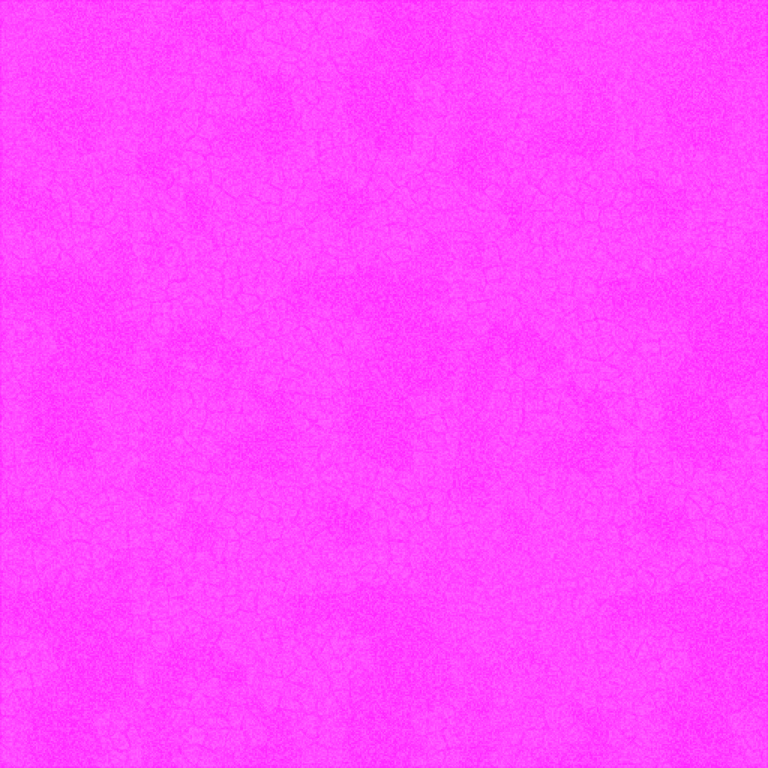
Give the GLSL for this texture, as a WebGL 2 fragment shader.

```glsl
#version 300 es
precision highp float;

uniform vec2 u_resolution;
out vec4 fragColor;

const float TILE_SIZE = 0.413;      // repeat length of the cracked pattern
const float CELLS = 17.0;           // plates along one tile
const float JITTER = 0.95;
const float WOBBLE = 0.014;         // bending of the cracks, in tiles
const float CRACK_WIDTH = 0.045;    // in plates
const float CRACK_DEPTH = 0.06;
const float PLATE_GREEN = 0.306;
const float GRAVEL_GREEN = 0.247;
const float PATCH_FREQ = 8.0;       // gravel patches per tile
const float PATCH_LEVEL = 0.41;
const float PATCH_SOFTNESS = 0.09;
const float FINE_FREQ = 512.0;      // grains across the canvas
const float COARSE_FREQ = 270.0;
const float PLATE_GRAIN = 0.145;
const float GRAVEL_GRAIN = 0.185;
const float COARSE_GRAIN = 0.07;
const float HAZE_GREEN = 0.296;
const float HAZE_AMOUNT = 0.5;
const float BORDER_WIDTH = 0.002;
const float BORDER_DEPTH = 0.05;

vec2 hash2(vec2 p) {
    uvec2 q = uvec2(ivec2(p) + 4096);
    q = q * 1664525u + 1013904223u;
    q.x += q.y * 1664525u;
    q.y += q.x * 1664525u;
    q ^= q >> 16u;
    q.x += q.y * 1664525u;
    q.y += q.x * 1664525u;
    q ^= q >> 16u;
    return vec2(q & 65535u) / 65535.0;
}

// Value noise that repeats after the given number of lattice steps
vec2 noise2(vec2 p, float period) {
    vec2 i = floor(p);
    vec2 f = fract(p);
    f = f * f * (3.0 - 2.0 * f);
    vec2 a = hash2(mod(i, period));
    vec2 b = hash2(mod(i + vec2(1.0, 0.0), period));
    vec2 c = hash2(mod(i + vec2(0.0, 1.0), period));
    vec2 d = hash2(mod(i + 1.0, period));
    return mix(mix(a, b, f.x), mix(c, d, f.x), f.y);
}

float patchNoise(vec2 tile) {
    float n = 0.65 * noise2(tile * PATCH_FREQ, PATCH_FREQ).x;
    return n + 0.35 * noise2(tile * PATCH_FREQ * 2.0, PATCH_FREQ * 2.0).y;
}

vec2 siteOf(vec2 cell) {
    return cell + 0.5 + JITTER * (hash2(mod(cell, CELLS)) - 0.5);
}

// Returns the nearest site and the distance to the plate border
vec3 plates(vec2 p) {
    vec2 base = floor(p);
    vec2 nearest = base;
    float best = 100.0;
    for (int y = -1; y <= 1; y++) {
        for (int x = -1; x <= 1; x++) {
            vec2 site = siteOf(base + vec2(x, y));
            float d = dot(site - p, site - p);
            if (d < best) {
                best = d;
                nearest = site;
            }
        }
    }
    float border = 10.0;
    vec2 home = floor(nearest);
    for (int y = -2; y <= 2; y++) {
        for (int x = -2; x <= 2; x++) {
            vec2 site = siteOf(home + vec2(x, y));
            vec2 across = site - nearest;
            if (dot(across, across) > 0.0001) {
                float d = dot(0.5 * (site + nearest) - p, normalize(across));
                border = min(border, d);
            }
        }
    }
    return vec3(nearest, border);
}

void main() {
    vec2 uv = gl_FragCoord.xy / u_resolution;
    float pixel = 1.0 / min(u_resolution.x, u_resolution.y);

    // Plates, with gravel where whole plates have crumbled
    vec2 tile = uv / TILE_SIZE;
    vec2 bent = tile + WOBBLE * (noise2(tile * 40.0, 40.0) - 0.5);
    vec3 plate = plates(bent * CELLS);
    float level = mix(patchNoise(plate.xy / CELLS), patchNoise(bent), 0.4);
    float solid = smoothstep(-PATCH_SOFTNESS, PATCH_SOFTNESS, level - PATCH_LEVEL);
    float green = mix(GRAVEL_GREEN, PLATE_GREEN, solid);

    // Cracks of uneven strength
    float aa = pixel * CELLS / TILE_SIZE;
    float crack = 1.0 - smoothstep(CRACK_WIDTH, CRACK_WIDTH + aa, plate.z);
    float strength = 0.4 + 0.9 * noise2(tile * 30.0, 30.0).x;
    green -= CRACK_DEPTH * crack * strength * solid;

    // Broad pale haze that hides the pattern
    float haze = smoothstep(0.5, 0.9, noise2(uv * 4.0 + 7.3, 64.0).x);
    green = mix(green, HAZE_GREEN, HAZE_AMOUNT * haze);

    // Sandy grain, rougher in the gravel
    float fine = noise2(uv * FINE_FREQ - 0.5, 2048.0).x - 0.5;
    float coarse = noise2(uv * COARSE_FREQ, 2048.0).y - 0.5;
    green += mix(GRAVEL_GRAIN, PLATE_GRAIN, solid) * fine + COARSE_GRAIN * coarse;

    // Darker rim
    vec2 inset = min(uv, 1.0 - uv);
    float rim = 1.0 - smoothstep(BORDER_WIDTH - pixel, BORDER_WIDTH + pixel, min(inset.x, inset.y));
    green -= BORDER_DEPTH * rim;

    fragColor = vec4(1.0, clamp(green, 0.15, 0.43), 1.0, 1.0);
}
```
